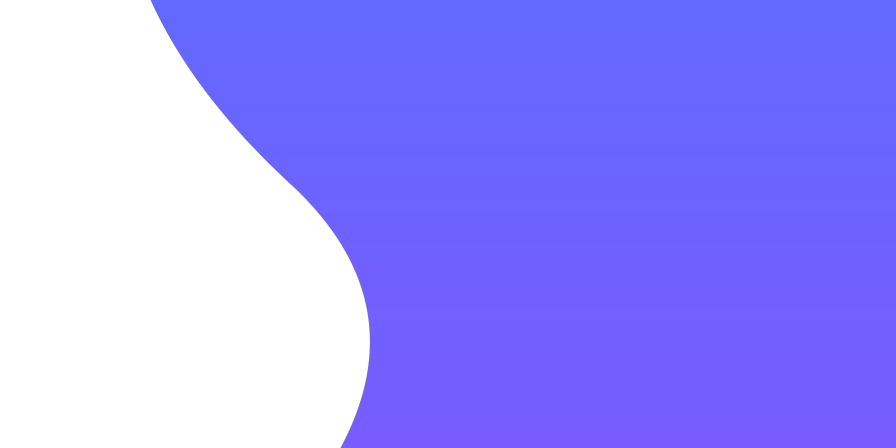
Give the GLSL for this background, as a Shadertoy shader.

```glsl
// A white wave on the left over a vertical blue-to-violet gradient.
// The wave's edge is two joined quadratic Bezier arcs, solved for the
// horizontal position at each depth below the top of the canvas.

// Returns the edge's x and its slope dx/dy at the given depth.
vec2 arcEdge(vec2 start, vec2 control, vec2 end, float depth) {
    vec2 toControl = control - start;
    vec2 bend = end - 2.0 * control + start;
    float drop = depth - start.y;
    float root = sqrt(max(toControl.y * toControl.y + bend.y * drop, 0.0));
    float t = drop / (toControl.y + root);
    vec2 tangent = toControl + bend * t;
    float x = start.x + t * (2.0 * toControl.x + bend.x * t);
    return vec2(x, tangent.x / tangent.y);
}

void mainImage(out vec4 fragColor, in vec2 fragCoord) {
    // Units of canvas height, with depth measured down from the top
    vec2 p = fragCoord / iResolution.y;
    float depth = 1.0 - p.y;

    // Background gradient
    vec3 blue = vec3(0.39, 0.41, 1.0);
    vec3 violet = vec3(0.47, 0.36, 1.0);
    vec3 color = mix(blue, violet, depth);

    // Upper hollow and lower bulge of the wave
    vec2 joint = vec2(0.643, 0.406);
    vec2 edge = depth < joint.y
        ? arcEdge(vec2(0.336, 0.0), vec2(0.430, 0.208), joint, depth)
        : arcEdge(joint, vec2(0.935, 0.672), vec2(0.760, 1.0), depth);

    // Smooth the edge over one pixel, measured across the curve
    float dist = (p.x - edge.x) / sqrt(1.0 + edge.y * edge.y);
    float wave = clamp(0.5 - dist * iResolution.y, 0.0, 1.0);
    fragColor = vec4(mix(color, vec3(1.0), wave), 1.0);
}
```
